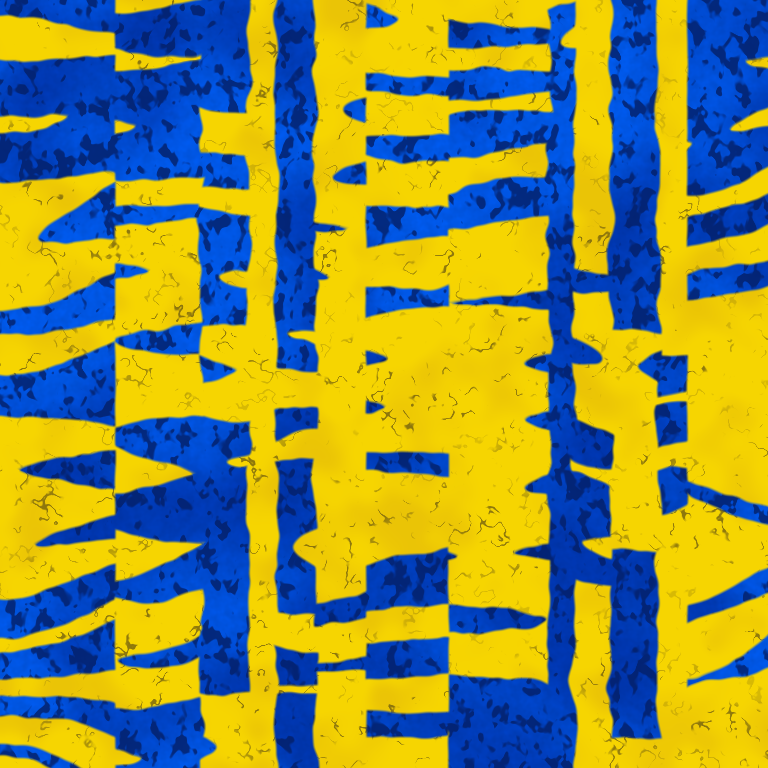
Reproduce this pattern procedurally as a WebGL 1 fragment shader.

```glsl
precision highp float;
// Patchwork of torn blue and yellow bands in columns, with mottled ink and speckled paint.

uniform vec2 u_resolution;

#define BANDS 11.0          // horizontal bands over the canvas height
#define BAND_WEIGHT 0.6     // strength of the regular bands
#define PATCH_WEIGHT 2.2    // strength of the irregular merging
#define STRIP_LEAN 0.4      // how firmly narrow strips keep one colour
#define YELLOW_BIAS 0.07
#define EDGE 0.0024         // softness of colour borders
#define RAGGED 0.016        // raggedness of the narrow strips
#define SPOT_SCALE 85.0
#define SPECK_SCALE 75.0

const float TAU = 6.28318;
const vec3 YELLOW = vec3(0.965, 0.835, 0.005);
const vec3 OCHRE = vec3(0.90, 0.74, 0.03);
const vec3 OLIVE = vec3(0.42, 0.35, 0.06);
const vec3 BRIGHT_BLUE = vec3(0.0, 0.34, 0.90);
const vec3 DEEP_BLUE = vec3(0.0, 0.21, 0.68);
const vec3 NAVY = vec3(0.015, 0.12, 0.40);

float hash(vec2 p) {
  vec3 q = fract(vec3(p.xyx) * 0.1031);
  q += dot(q, q.yzx + 33.33);
  return fract((q.x + q.y) * q.z);
}

float noise(vec2 p) {
  vec2 i = floor(p), f = fract(p);
  f = f * f * (3.0 - 2.0 * f);
  return mix(mix(hash(i), hash(i + vec2(1.0, 0.0)), f.x),
             mix(hash(i + vec2(0.0, 1.0)), hash(i + vec2(1.0)), f.x), f.y);
}

// Two rotated octaves hide the noise lattice
float grain(vec2 p) {
  vec2 r = mat2(0.8, 0.6, -0.6, 0.8) * p;
  return 0.65 * noise(r) + 0.35 * noise(r.yx * 2.1 + 17.0);
}

// Two wide columns are followed by four narrow strips
float isNarrow(float id) {
  return step(1.5, mod(id, 6.0));
}

float columnWidth(float id) {
  float vary = 1.0 - fract(id * 0.618);
  return mix(0.09 + 0.06 * vary, 0.03 + 0.04 * vary, isNarrow(id));
}

// Coverage to the right of a column border, with a ragged outline
float rightOf(vec2 p, float border, float id) {
  float amount = mix(0.003, RAGGED, isNarrow(id));
  float ragged = amount * (grain(vec2(id * 9.0, p.y * 26.0)) - 0.5);
  return smoothstep(-EDGE, EDGE, p.x - border - ragged);
}

// Positive where the column is yellow
float paintField(vec2 p, float id) {
  p.y += 0.009 * (grain(p * vec2(32.0, 24.0) + id * 5.0) - 0.5);
  float warp = noise(vec2(p.x * 4.0 + id * 7.3, p.y * 5.0));
  float bands = sin(TAU * (BANDS * p.y + 1.2 * warp + 0.6 * hash(vec2(id, 3.0))));
  float patches = noise(vec2(p.x * 5.0 + id * 3.7, p.y * 6.0 + 40.0)) - 0.5;
  float wide = BAND_WEIGHT * bands + PATCH_WEIGHT * patches;
  float lean = STRIP_LEAN * (2.0 * mod(id, 2.0) - 1.0);
  float strip = lean + 0.2 * bands + 1.6 * patches;
  return mix(wide, strip, isNarrow(id)) + YELLOW_BIAS;
}

// Field turned into coverage with an even border width
float yellowCover(vec2 p, float id) {
  const float h = 0.001;
  float f = paintField(p, id);
  vec2 slope = vec2(paintField(p + vec2(h, 0.0), id),
                    paintField(p + vec2(0.0, h), id)) - f;
  float dist = f * h / max(length(slope), 0.002);
  return smoothstep(-EDGE, EDGE, dist);
}

vec3 yellowPaint(vec2 p) {
  vec3 col = mix(YELLOW, OCHRE, 0.7 * smoothstep(0.45, 0.85, grain(p * 14.0)));
  // Broken curls of dark crackle gathered in patches
  float curl = 1.0 - smoothstep(0.015, 0.06, abs(grain(p * SPECK_SCALE) - 0.5));
  float broken = smoothstep(0.55, 0.68, grain(p * 60.0 + 31.0));
  float patches = smoothstep(0.35, 0.65, grain(p * vec2(9.0, 16.0) + 8.0));
  return mix(col, OLIVE, 0.75 * curl * broken * mix(0.3, 1.0, patches));
}

vec3 bluePaint(vec2 p) {
  vec3 col = mix(BRIGHT_BLUE, DEEP_BLUE, smoothstep(0.3, 0.8, grain(p * 6.0 + 3.0)));
  col *= 0.94 + 0.12 * grain(p * 130.0);
  // Blotches of navy ink, denser in some regions
  float density = 0.16 * (grain(p * 8.0 + 60.0) - 0.5);
  vec2 bend = 0.008 * vec2(noise(p * 60.0), noise(p * 60.0 + 9.0));
  float ink = grain((p + bend) * SPOT_SCALE * vec2(1.1, 0.85)) + density;
  return mix(col, NAVY, 0.8 * smoothstep(0.56, 0.70, ink));
}

void main() {
  vec2 p = gl_FragCoord.xy / u_resolution;
  float yellow = 0.0, border = 0.0, fromLeft = 1.0;
  for (int i = 0; i < 14; i++) {
    float id = float(i);
    border += columnWidth(id);
    float fromRight = rightOf(p, border, id + 1.0);
    float cover = fromLeft - fromRight;
    if (abs(cover) > 0.0005) yellow += cover * yellowCover(p, id);
    fromLeft = fromRight;
  }
  vec3 col = mix(bluePaint(p), yellowPaint(p), clamp(yellow, 0.0, 1.0));
  gl_FragColor = vec4(col, 1.0);
}
```
